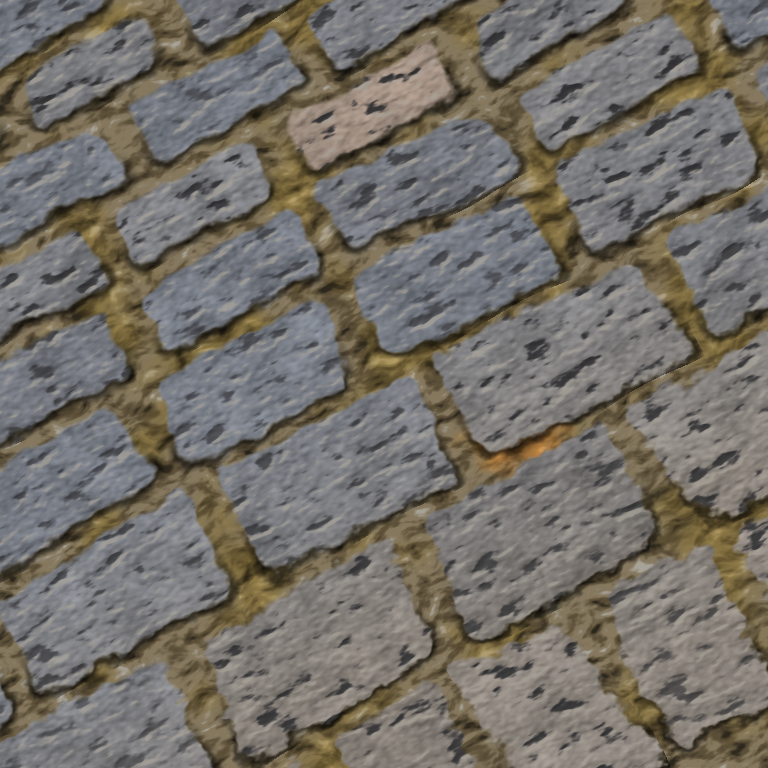
Write a WebGL 2 fragment shader that draws this texture.

```glsl
#version 300 es
precision highp float;

uniform vec2 u_resolution;
out vec4 outColor;

// Layout: each course is (upper edge, centre of one stone, stone pitch).
const int COURSES = 9;
const vec3 COURSE[10] = vec3[10](
  vec3(-0.020, 0.02, 0.230), vec3(0.085, 0.06, 0.230),
  vec3(0.189, 0.19, 0.265), vec3(0.296, 0.10, 0.262),
  vec3(0.404, 0.09, 0.280), vec3(0.523, 0.055, 0.300),
  vec3(0.667, 0.098, 0.330), vec3(0.840, -0.03, 0.330),
  vec3(1.042, 0.20, 0.200), vec3(1.289, 0.10, 0.250));
const float COURSE_ANGLE = 0.488;
const vec2 JOINT_HALF = vec2(0.018, 0.011);
const float CORNER_RADIUS = 0.016;
const float EDGE_SOFTNESS = 0.004;

// Surface
const vec2 STREAK_SCALE = vec2(21.0, 52.0);
const vec2 CRUMB_SCALE = vec2(27.0, 50.0);
const vec2 TO_LIGHT = vec2(-0.0015, -0.0045);
const vec2 OCHRE_SPOT = vec2(0.675, 0.425);

// Colours
const vec3 BLUE_GREY = vec3(0.49, 0.51, 0.55);
const vec3 WARM_GREY = vec3(0.57, 0.54, 0.51);
const vec3 PINK_GREY = vec3(0.63, 0.56, 0.51);
const vec3 PALE = vec3(0.66, 0.64, 0.60);
const vec3 PIT = vec3(0.20, 0.20, 0.21);
const vec3 SOIL_DARK = vec3(0.17, 0.15, 0.11);
const vec3 SOIL = vec3(0.36, 0.31, 0.22);
const vec3 TAN = vec3(0.52, 0.47, 0.37);
const vec3 MOSS = vec3(0.47, 0.39, 0.18);
const vec3 OCHRE = vec3(0.67, 0.45, 0.20);

vec2 hash2(vec2 p) {
  vec3 a = fract(vec3(p.xyx) * vec3(0.1031, 0.1030, 0.0973));
  a += dot(a, a.yzx + 33.33);
  return fract((a.xx + a.yz) * a.zy);
}

float corner(vec2 cell, vec2 offset, vec2 f) {
  return dot(hash2(cell + offset + 71.0) * 2.0 - 1.0, f - offset);
}

float noise(vec2 p) {
  vec2 i = floor(p), f = p - i;
  vec2 w = f * f * f * (f * (f * 6.0 - 15.0) + 10.0);
  float low = mix(corner(i, vec2(0, 0), f), corner(i, vec2(1, 0), f), w.x);
  float high = mix(corner(i, vec2(0, 1), f), corner(i, vec2(1, 1), f), w.x);
  return 1.7 * mix(low, high, w.y);
}

float fbm(vec2 p) {
  float sum = 0.0, amplitude = 0.6;
  for (int i = 0; i < 4; i++) {
    sum += amplitude * noise(p);
    p = mat2(1.75, 0.6, -0.6, 1.75) * p + 17.3;
    amplitude *= 0.52;
  }
  return sum;
}

float roundBox(vec2 p, vec2 halfSize, float radius) {
  vec2 d = abs(p) - halfSize + radius;
  return length(max(d, 0.0)) + min(max(d.x, d.y), 0.0) - radius;
}

// Returns the signed distance, the height across the stone, and its id.
vec4 findStone(vec2 q) {
  int row = 0;
  for (int i = 1; i < COURSES; i++) if (q.y > COURSE[i].x) row = i;
  vec3 course = COURSE[row];
  float height = COURSE[row + 1].x - course.x;
  float along = (q.x - course.y) / course.z + 0.5;
  vec2 id = vec2(floor(along), float(row));
  vec2 jitter = hash2(id + 31.0);
  vec2 local = vec2((fract(along) - 0.5) * course.z, q.y - course.x - 0.5 * height);
  local.x += (jitter.x - 0.5) * 0.35 * local.y;
  local.y += (jitter.y - 0.5) * 0.10 * local.x;
  vec2 halfSize = 0.5 * vec2(course.z, height) - JOINT_HALF - jitter * vec2(0.010, 0.005);
  return vec4(roundBox(local, halfSize, CORNER_RADIUS), local.y / height, id);
}

vec3 stoneColor(vec2 q, vec2 id, float wear, float streak, float lit) {
  vec2 kind = hash2(id + 53.0);
  vec3 color = mix(BLUE_GREY, WARM_GREY, clamp(0.6 * kind.x + wear - 0.2, 0.0, 1.0));
  color = mix(color, PINK_GREY, smoothstep(0.82, 0.9, kind.y));
  color *= 0.96 + 0.12 * (kind.y - 0.5) + 0.20 * fbm(q * 16.0);
  color += 0.06 * noise(q * vec2(90.0, 150.0));
  float pits = smoothstep(0.16, 0.42, streak) * mix(0.45, 0.95, kind.x);
  color = mix(color, PIT, pits);
  color = mix(color, PALE, 0.75 * smoothstep(0.08, 0.45, lit));
  return color * (1.0 + 0.45 * min(lit, 0.0));
}

vec3 jointColor(vec2 q, vec2 uv, float lit) {
  vec2 bend = 0.012 * vec2(noise(q * 24.0), noise(q * 24.0 + 9.0));
  float grain = 0.52 + 0.75 * fbm((q + bend) * CRUMB_SCALE) + 0.35 * lit;
  vec3 color = mix(SOIL_DARK, SOIL, smoothstep(0.05, 0.36, grain));
  color = mix(color, TAN, smoothstep(0.34, 0.64, grain));
  color = mix(color, PALE, smoothstep(0.72, 1.0, grain));
  float moss = smoothstep(-0.1, 0.4, fbm(q * 7.0 + 4.0));
  color = mix(color, MOSS * (0.45 + grain), 0.65 * moss);
  float spot = 1.0 - smoothstep(0.02, 0.07, length((uv - OCHRE_SPOT) * vec2(0.8, 1.3)) + 0.02 * noise(q * 40.0));
  return mix(color, OCHRE * (0.6 + 0.7 * grain), 0.8 * spot);
}

void main() {
  vec2 uv = gl_FragCoord.xy / u_resolution.y;

  // Axes along and down the slanting courses
  vec2 fromTop = uv - vec2(0.0, 1.0);
  vec2 axis = vec2(cos(COURSE_ANGLE), sin(COURSE_ANGLE));
  vec2 q = vec2(dot(fromTop, axis), dot(fromTop, vec2(axis.y, -axis.x)));

  // Stones with uneven outlines, rougher toward the lower right
  float wear = smoothstep(0.55, 1.25, q.y);
  vec2 warp = 0.010 * vec2(noise(q * 8.0), noise(q * 8.0 + 40.0));
  vec4 stone = findStone(q + warp);
  float dist = stone.x + mix(0.010, 0.022, wear) * fbm(q * vec2(26.0, 34.0) + 8.0);
  float cover = 1.0 - smoothstep(-EDGE_SOFTNESS, EDGE_SOFTNESS, dist);

  // Relief lit from above
  float streak = fbm(q * STREAK_SCALE);
  float lit = fbm((q + TO_LIGHT) * STREAK_SCALE) - streak;

  vec3 color = jointColor(q, uv, lit);
  float crevice = (1.0 - smoothstep(0.0, 0.012, abs(dist - 0.003))) * smoothstep(-0.1, 0.4, stone.y);
  color *= 1.0 - 0.6 * crevice;
  color = mix(color, stoneColor(q, stone.zw, wear, streak, lit), cover);
  outColor = vec4(clamp(color, 0.0, 1.0), 1.0);
}
```
